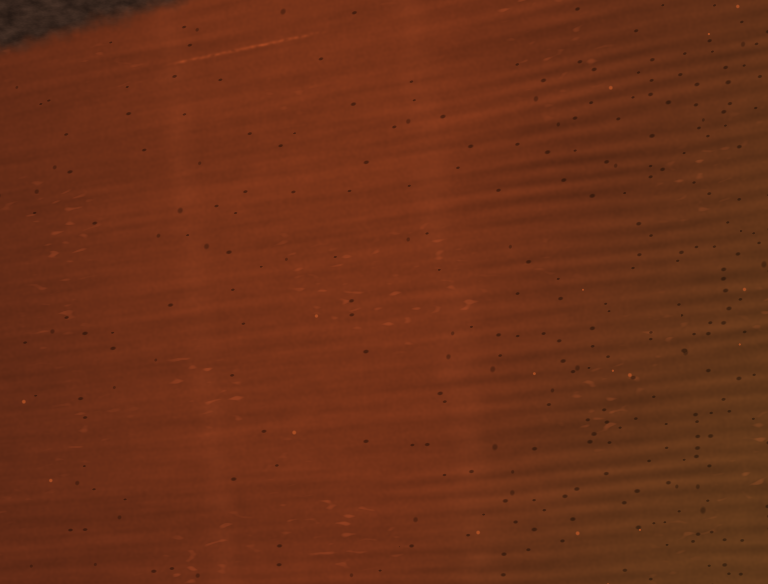
A Shadertoy shader for this texture:

```glsl
vec2 hash2(vec2 p) {
    vec3 q = fract(p.xyx * vec3(0.1031, 0.1030, 0.0973));
    q += dot(q, q.yzx + 33.33);
    return fract((q.xx + q.yz) * q.zy);
}

float gradientNoise(vec2 p) {
    vec2 i = floor(p), f = fract(p);
    vec2 u = f * f * f * (f * (f * 6.0 - 15.0) + 10.0);
    vec2 right = vec2(1, 0), up = vec2(0, 1);
    float a = dot(hash2(i) * 2.0 - 1.0, f);
    float b = dot(hash2(i + right) * 2.0 - 1.0, f - right);
    float c = dot(hash2(i + up) * 2.0 - 1.0, f - up);
    float d = dot(hash2(i + 1.0) * 2.0 - 1.0, f - 1.0);
    return mix(mix(a, b, u.x), mix(c, d, u.x), u.y);
}

float fbm(vec2 p) {
    float sum = 0.0, amp = 0.6;
    for (int i = 0; i < 4; i++) {
        sum += amp * gradientNoise(p);
        p = p * 2.03 + 17.3;
        amp *= 0.55;
    }
    return sum;
}

// One soft dot in a random share of the grid cells
float specks(vec2 p, float cells, float share, float radius) {
    vec2 g = p * cells, id = floor(g);
    vec2 centre = 0.25 + 0.5 * hash2(id + 5.7);
    vec2 pick = hash2(id + 41.0);
    float size = radius * (0.6 + 0.6 * pick.y);
    float dist = length(fract(g) - centre);
    return step(pick.x, share) * (1.0 - smoothstep(size * 0.3, size, dist));
}

// Soft vertical band that leans with height
float paleBand(vec2 p, float foot, float lean, float width) {
    float d = (p.x - foot + lean * p.y + 0.02 * gradientNoise(p * 7.0)) / width;
    return exp(-d * d);
}

void mainImage(out vec4 fragColor, in vec2 fragCoord) {
    vec2 p = fragCoord / iResolution.y;
    float aspect = iResolution.x / iResolution.y;
    float across = p.x / aspect;

    // Rows fan out: nearly level at the bottom, steeper at the top
    float row = (p.y - 0.05 * p.x) / (1.0 + 0.18 * p.x);
    vec2 along = vec2(p.x, row);

    // Broad light over the soil
    vec2 fromGlow = (p - vec2(0.58, 0.70)) * vec2(1.75, 0.85);
    float glow = exp(-dot(fromGlow, fromGlow));
    vec3 col = mix(vec3(0.345, 0.15, 0.08), vec3(0.465, 0.20, 0.098), glow);
    float rightSide = smoothstep(0.50, 1.02, across + 0.12 * (0.5 - p.y));
    col = mix(col, vec3(0.375, 0.192, 0.095), 0.85 * rightSide);
    float olive = smoothstep(0.65, 1.25, across + 0.45 * (0.5 - p.y));
    col = mix(col, vec3(0.37, 0.225, 0.105), 0.8 * olive);

    // Furrows, streaks and fine soil grain
    float wobble = 0.9 * gradientNoise(along * vec2(2.0, 9.0));
    float furrow = sin(6.2832 * (row * 36.0 + wobble));
    float patches = 0.65 + 0.9 * gradientNoise(along * vec2(2.5, 14.0) + 3.0);
    float furrowDepth = mix(0.022, 0.085, smoothstep(0.45, 0.75, across));
    float shade = 1.0 + furrow * furrowDepth * patches;
    shade += 0.16 * fbm(along * vec2(1.6, 24.0) + 8.0);
    shade += 0.07 * gradientNoise(along * vec2(7.0, 95.0));
    shade += 0.07 * fbm(p * 28.0) + 0.05 * gradientNoise(p * 140.0);
    col *= shade;

    // Pale wheel bands, stronger where the soil breaks up
    float bands = paleBand(p, 0.385, 0.10, 0.025)
                + paleBand(p, 0.83, 0.13, 0.035);
    float broken = 0.6 + 0.9 * gradientNoise(along * vec2(14.0, 40.0));
    col += vec3(0.038, 0.020, 0.012) * bands * broken;

    // Glinting row and scattered crumbs near the top
    float glint = exp(-pow((row - 0.828 - 0.012 * p.x) / 0.0028, 2.0));
    glint *= smoothstep(0.27, 0.33, p.x) * (1.0 - smoothstep(0.50, 0.58, p.x));
    col += vec3(0.17, 0.075, 0.035) * glint * (0.6 + gradientNoise(p * 110.0));
    float crumbs = smoothstep(0.20, 0.50, gradientNoise(along * vec2(38.0, 110.0)));
    crumbs *= smoothstep(0.02, 0.30, gradientNoise(p * 5.0 + 2.0));
    col += vec3(0.10, 0.045, 0.025) * crumbs;

    // Dark pits lie in rows, mostly on the right
    float pitShare = mix(0.03, 0.22, rightSide);
    float pits = specks(along * vec2(0.6, 1.0), 65.0, pitShare, 0.22);
    pits += 0.7 * specks(along + 3.1, 28.0, 0.04, 0.16);
    col *= 1.0 - 0.38 * min(pits, 1.0);
    float sparks = specks(p + 7.3, 22.0, 0.022, 0.09);
    col = mix(col, vec3(0.72, 0.33, 0.15), 0.75 * sparks);

    // Grey verge in the upper left corner
    float edge = p.y - 0.905 - 0.29 * p.x + 0.035 * fbm(p * 16.0);
    float verge = smoothstep(-0.015, 0.030, edge);
    vec3 scrub = vec3(0.20, 0.145, 0.115) * (1.0 + 0.9 * fbm(p * vec2(30.0, 55.0)));
    col = mix(col, scrub, 0.92 * verge);

    fragColor = vec4(clamp(col, 0.0, 1.0), 1.0);
}
```
